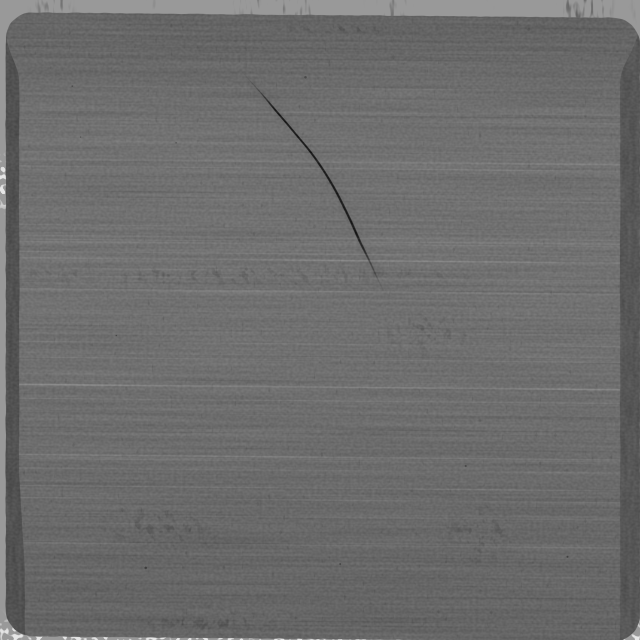
Give the GLSL for this texture, as a Shadertoy shader.

```glsl
// Draws a brushed grey metal plate with fine horizontal scratches, a curved crack and stains.
#define TILT 0.009
#define EDGE_TONE 0.398
#define MID_TONE 0.442
#define BAND_TONE 0.318
#define BACKDROP 0.60
#define STREAK_GAIN 0.036
#define SCRATCH_GAIN 0.10
#define GRAIN_GAIN 0.042
#define CRACK_WIDTH 0.0016
#define CRACK_DEPTH 0.30
#define STAIN_GAIN 0.06

float hash(vec2 p) {
    vec3 q = fract(p.xyx * 0.1031);
    q += dot(q, q.yzx + 33.33);
    return fract((q.x + q.y) * q.z);
}

// Gradient noise, roughly -0.7 to 0.7
float corner(vec2 cell, vec2 offset) {
    float angle = 6.2832 * hash(cell);
    return dot(vec2(cos(angle), sin(angle)), offset);
}

float noise(vec2 p) {
    vec2 i = floor(p), f = p - i;
    vec2 u = f * f * f * (f * (f * 6.0 - 15.0) + 10.0);
    vec2 e = vec2(1, 0);
    return mix(mix(corner(i, f), corner(i + e, f - e), u.x),
               mix(corner(i + e.yx, f - e.yx), corner(i + 1.0, f - 1.0), u.x), u.y);
}

// Thin lines, one per row, of random height and strength
float scratches(vec2 p, float rows, float width, float rarity) {
    float sum = 0.0;
    for (int k = -1; k <= 1; k++) {
        float row = floor(p.y * rows) + float(k);
        float centre = (row + hash(vec2(row, rows))) / rows;
        float strength = pow(hash(vec2(row, rows + 17.0)), rarity);
        float along = 0.75 + 0.7 * noise(vec2(p.x * 5.0, row * 7.37));
        sum += strength * along * (1.0 - smoothstep(0.0, width, abs(p.y - centre)));
    }
    return sum;
}

// Crack that leans over at the top and steepens below its bend
float crack(vec2 p, float px) {
    float drop = 0.854 - p.y;
    float bend = 0.5 * (drop + 0.115 - sqrt((drop - 0.115) * (drop - 0.115) + 0.002));
    float path = 0.410 + 0.46 * drop + 0.42 * bend + 0.0015 * noise(vec2(p.y * 25.0, 3.3));
    float away = abs(p.x - path) * 0.84;
    float core = smoothstep(-0.012, 0.03, drop) * (1.0 - smoothstep(0.22, 0.295, drop));
    float tails = smoothstep(-0.04, 0.0, drop) * (1.0 - smoothstep(0.27, 0.32, drop));
    float width = CRACK_WIDTH * (0.55 + 0.45 * core);
    float line = 1.0 - smoothstep(width - px, width + px, away);
    return line * (0.25 * tails + 0.75 * core) + 0.1 * tails * exp(-away * 220.0);
}

// Sparse dark pits
float pits(vec2 p, float cells, float px) {
    vec2 cell = floor(p * cells);
    vec2 centre = 0.25 + 0.5 * vec2(hash(cell + 5.1), hash(cell + 9.7));
    float radius = 0.0008 + 0.0014 * hash(cell + 3.3);
    float d = length(fract(p * cells) - centre) / cells;
    return step(0.97, hash(cell)) * (1.0 - smoothstep(radius - px, radius + px, d));
}

// Broken smudges gathered in patches: centre, radii
float stains(vec2 p) {
    vec4 patches[6] = vec4[6](
        vec4(0.25, 0.175, 0.08, 0.03), vec4(0.75, 0.165, 0.05, 0.04),
        vec4(0.34, 0.03, 0.10, 0.02), vec4(0.67, 0.48, 0.06, 0.03),
        vec4(0.35, 0.57, 0.35, 0.012), vec4(0.56, 0.955, 0.12, 0.005));
    float mask = 0.0;
    for (int i = 0; i < 6; i++) {
        vec2 q = (p - patches[i].xy) / patches[i].zw;
        mask = max(mask, exp(-dot(q, q)));
    }
    float marks = noise(p * vec2(75, 60) + p.yx * vec2(35, 0)) + 0.6 * noise(p * vec2(190, 150));
    return mask * smoothstep(0.0, 0.5, marks);
}

// Rounded plate outline
float plateDistance(vec2 p) {
    vec2 q = abs(p - vec2(0.5045, 0.4935)) - vec2(0.4955, 0.4875) + 0.042;
    return length(max(q, 0.0)) + min(max(q.x, q.y), 0.0) - 0.042;
}

void mainImage(out vec4 fragColor, in vec2 fragCoord) {
    vec2 uv = fragCoord / iResolution.xy;
    float px = 0.7 / min(iResolution.x, iResolution.y);
    vec2 p = vec2(uv.x, uv.y + TILT * uv.x);

    // Brushed face
    float face = mix(EDGE_TONE, MID_TONE, smoothstep(0.0, 0.55, p.y));
    face -= 0.05 * smoothstep(0.78, 1.0, p.y);
    float streak = 0.5 * noise(vec2(p.x * 2.0, p.y * 120.0)) + noise(vec2(p.x * 4.0, p.y * 230.0));
    face += STREAK_GAIN * streak;
    float lines = scratches(p, 34.0, 0.0024, 3.5) + 0.45 * scratches(p, 130.0, 0.002, 2.5);
    face += SCRATCH_GAIN * lines * smoothstep(0.0, 0.3, p.y) * (1.0 - smoothstep(0.82, 0.97, p.y));
    face -= 0.03 * scratches(p + 3.0, 110.0, 0.002, 1.5);
    float grain = noise(p * vec2(210, 250)) + 0.35 * noise(p * vec2(100, 150));
    face -= STAIN_GAIN * stains(uv) + 0.15 * pits(uv, 20.0, px);
    face -= 0.04 * smoothstep(0.35, 0.65, noise(p * vec2(170, 90)));
    face -= CRACK_DEPTH * crack(uv, px);

    // Dark bevels along both sides
    float inner = 0.009 + 0.021 * (1.0 - smoothstep(0.87, 0.95, uv.y))
                + 0.009 * (1.0 - smoothstep(0.08, 0.28, uv.y));
    float outer = 0.969 + 0.03 * smoothstep(0.87, 0.96, uv.y);
    float wobble = 0.001 * noise(vec2(uv.y * 30.0, 8.5));
    float bevel = max(inner - uv.x, uv.x - outer) + wobble;
    float bandTone = BAND_TONE + 0.02 * step(0.5, uv.x) + 0.04 * noise(uv * vec2(150, 18));
    float tone = mix(face, bandTone, smoothstep(-px, px, bevel));
    tone += GRAIN_GAIN * grain;

    // Backdrop with scattered vertical smears above and pale burrs at the lower corners
    float d = plateDistance(p) + 0.001 * noise(uv * 70.0);
    float clumps = smoothstep(-0.2, 0.4, noise(vec2(uv.x * 14.0, 4.4)));
    float smear = smoothstep(0.0, 0.6, noise(uv * vec2(110, 25)) + 0.5 * noise(uv * vec2(220, 60)));
    float back = BACKDROP - 0.25 * clumps * smear * smoothstep(0.95, 0.98, uv.y);
    float low = 1.0 - smoothstep(0.01, 0.05, uv.y);
    float side = smoothstep(0.66, 0.69, uv.y) * (1.0 - smoothstep(0.73, 0.77, uv.y)) * step(uv.x, 0.5);
    float burr = smoothstep(0.0, 0.25, noise(uv * 110.0));
    back = mix(back, 0.9, burr * max(low, side));
    tone = mix(tone, back, smoothstep(-px, px, d));

    fragColor = vec4(vec3(clamp(tone, 0.0, 1.0)), 1.0);
}
```
